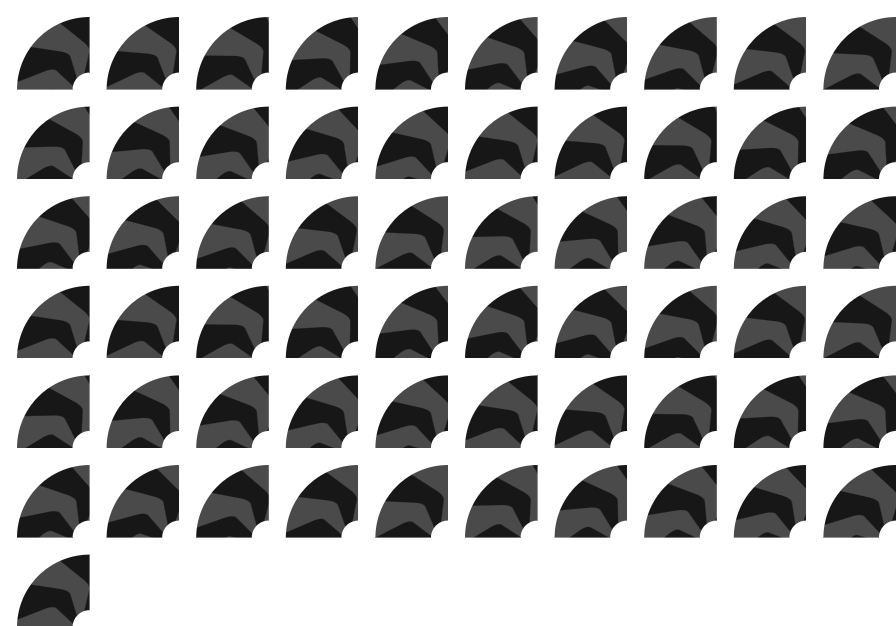
Reproduce this pattern procedurally as a Shadertoy shader.

```glsl
// A sheet of 61 quarter-ring tiles, ten per row, on white. Each ring carries dark
// and grey chevron bands, and the bands turn by a few degrees from tile to tile.
// Bands are stripes in angle, bent by two straight lines written in polar form.

const float PERIOD = radians(60.0);

// Polynomial smooth minimum, rounding the chevron tip
float smoothMin(float a, float b, float k) {
    float h = max(k - abs(a - b), 0.0) / k;
    return min(a, b) - 0.25 * h * h * k;
}

// Angle of a chevron edge at radius rho, where the rim is at rho = 1
float chevronAngle(float rho) {
    float outerLine = 1.094 - acos(clamp(0.459 / rho, -1.0, 1.0));
    float innerLine = 0.646 - asin(clamp(0.121 / rho, -1.0, 1.0));
    return smoothMin(outerLine, innerLine, 0.18);
}

// Coverage of a shape from its signed distance (positive inside)
float coverage(float dist, float pixel) {
    return clamp(dist / pixel + 0.5, 0.0, 1.0);
}

void mainImage(out vec4 fragColor, in vec2 fragCoord) {
    // Ten square cells across, counted from the upper left
    float cellSize = iResolution.x / 10.0;
    float pixel = 1.0 / cellSize;
    vec2 grid = vec2(fragCoord.x, iResolution.y - fragCoord.y) / cellSize;
    vec2 cell = floor(grid);
    float frame = cell.x + 10.0 * cell.y;

    // Polar coordinates around the lower right corner of the cell
    vec2 q = 1.0 - fract(grid);
    float r = max(length(q), 0.001);
    float theta = atan(q.y, q.x);

    // Quarter ring
    float ringDist = min(0.81 - r, r - 0.19);
    float ring = coverage(min(ringDist, min(q.x, q.y)), pixel);
    ring *= step(frame, 60.5);

    // Chevron bands, turned a little further in every tile
    float turn = radians(36.0 - 4.0 * frame);
    float t = (theta - chevronAngle(r / 0.81) - turn) / PERIOD;
    float bandDist = (0.25 - abs(fract(t + 0.25) - 0.5)) * PERIOD * r * 0.7;
    vec3 bands = mix(vec3(0.09), vec3(0.29), coverage(bandDist, pixel));

    fragColor = vec4(mix(vec3(1.0), bands, ring), 1.0);
}
```
